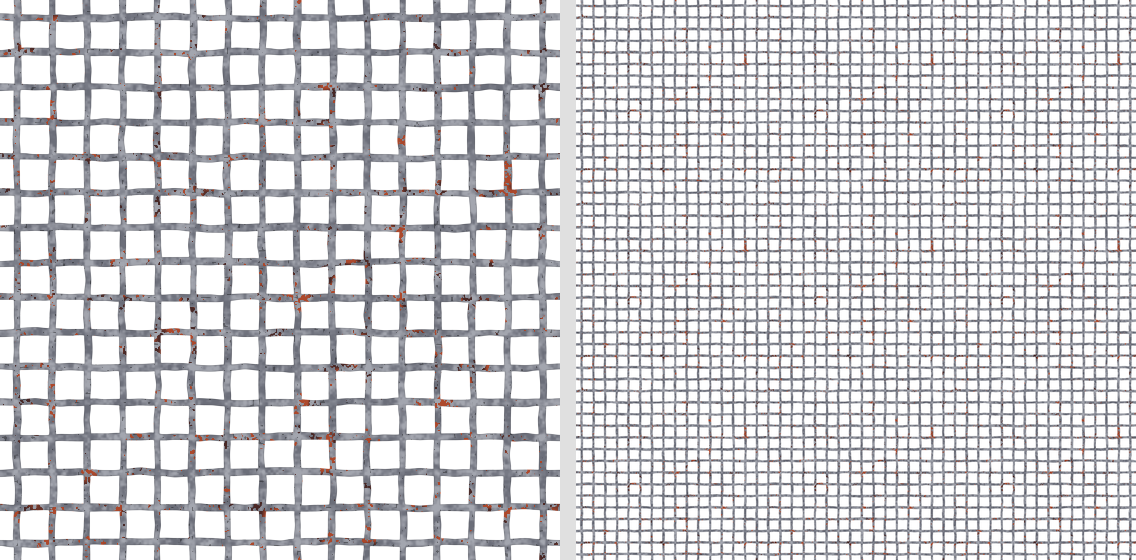
Left: one tile. Right: repeated 3 by 3.
This pattern is drawn by a three.js fragment shader. Its source:

```glsl
// Weathered square wire grid of wobbly grey bars with rust flecks on white.
#define CELLS 16.0
#define HALF_WIDTH 0.098
#define WANDER 0.10
#define SWELL 0.045
#define FILLET 0.035
#define RUST_LEVEL 0.81
#define PAPER vec3(1.0)
#define STEEL_DARK vec3(0.42, 0.43, 0.475)
#define STEEL_LIGHT vec3(0.64, 0.65, 0.685)
#define RUST_ORANGE vec3(0.68, 0.27, 0.15)
#define RUST_BROWN vec3(0.27, 0.14, 0.13)

varying vec2 vUv;

float hash(vec2 p) {
  vec3 q = fract(vec3(p.xyx) * 0.1031);
  q += dot(q, q.yzx + 33.33);
  return fract((q.x + q.y) * q.z);
}

// Value noise that wraps after a whole number of lattice steps.
float noise(vec2 p, vec2 period, float seed) {
  vec2 i = floor(p);
  vec2 f = fract(p);
  f = f * f * (3.0 - 2.0 * f);
  vec2 a = mod(i, period) + seed;
  vec2 b = mod(i + 1.0, period) + seed;
  return mix(mix(hash(a), hash(vec2(b.x, a.y)), f.x),
             mix(hash(vec2(a.x, b.y)), hash(b), f.x), f.y);
}

// Surface noise with a given number of lattice steps per cell.
float grain(vec2 grid, float density, float seed) {
  return noise(grid * density, vec2(CELLS * density), seed);
}

// Independent variation along each bar, centred on zero.
float alongBar(float bar, float along, float seed) {
  float slow = noise(vec2(bar, along), vec2(CELLS), seed);
  float quick = noise(vec2(bar, along * 3.0), vec2(CELLS, CELLS * 3.0), seed + 7.0);
  return mix(slow, quick, 0.3) - 0.5;
}

float barDistance(float across, float along, float seed) {
  float bar = floor(across);
  float offset = fract(across) - 0.5 + WANDER * alongBar(bar, along, seed);
  return abs(offset) - HALF_WIDTH - SWELL * alongBar(bar, along, seed + 31.0);
}

float smoothUnion(float a, float b, float radius) {
  float h = max(radius - abs(a - b), 0.0) / radius;
  return min(a, b) - h * h * radius * 0.25;
}

vec3 steel(vec2 grid, float edge, float joint) {
  // Broad patches, mottling and fine grit
  float tone = 0.30 * grain(grid, 2.0, 11.0) + 0.40 * grain(grid, 6.0, 23.0)
             + 0.30 * grain(grid, 13.0, 37.0);
  tone = smoothstep(0.22, 0.78, tone) + 0.22 * joint;
  vec3 color = mix(STEEL_DARK, STEEL_LIGHT, clamp(tone, 0.0, 1.0));

  // Shaded rims and small dark pits
  color *= 1.0 - 0.16 * smoothstep(-0.045, 0.0, edge);
  color *= 1.0 - 0.35 * smoothstep(0.86, 0.95, grain(grid, 12.0, 53.0));

  // Clustered rust, from fresh orange to old brown
  float fleck = 0.65 * grain(grid, 11.0, 71.0) + 0.35 * grain(grid, 20.0, 83.0);
  fleck += 0.55 * (grain(grid, 1.5, 97.0) - 0.5);
  float age = smoothstep(0.40, 0.70, grain(grid, 3.0, 113.0));
  vec3 rust = mix(RUST_ORANGE, RUST_BROWN, age);
  return mix(color, rust, 0.95 * smoothstep(RUST_LEVEL - 0.03, RUST_LEVEL + 0.04, fleck));
}

void main() {
  vec2 grid = vUv * CELLS;
  float upright = barDistance(grid.x, grid.y, 3.0);
  float level = barDistance(grid.y, grid.x, 59.0);
  float edge = smoothUnion(upright, level, FILLET);
  float joint = smoothstep(0.03, -0.06, max(upright, level));

  float blur = 0.7 * max(fwidth(grid.x), fwidth(grid.y));
  float cover = 1.0 - smoothstep(-blur, blur, edge);
  gl_FragColor = vec4(mix(PAPER, steel(grid, edge, joint), cover), 1.0);
}
```
